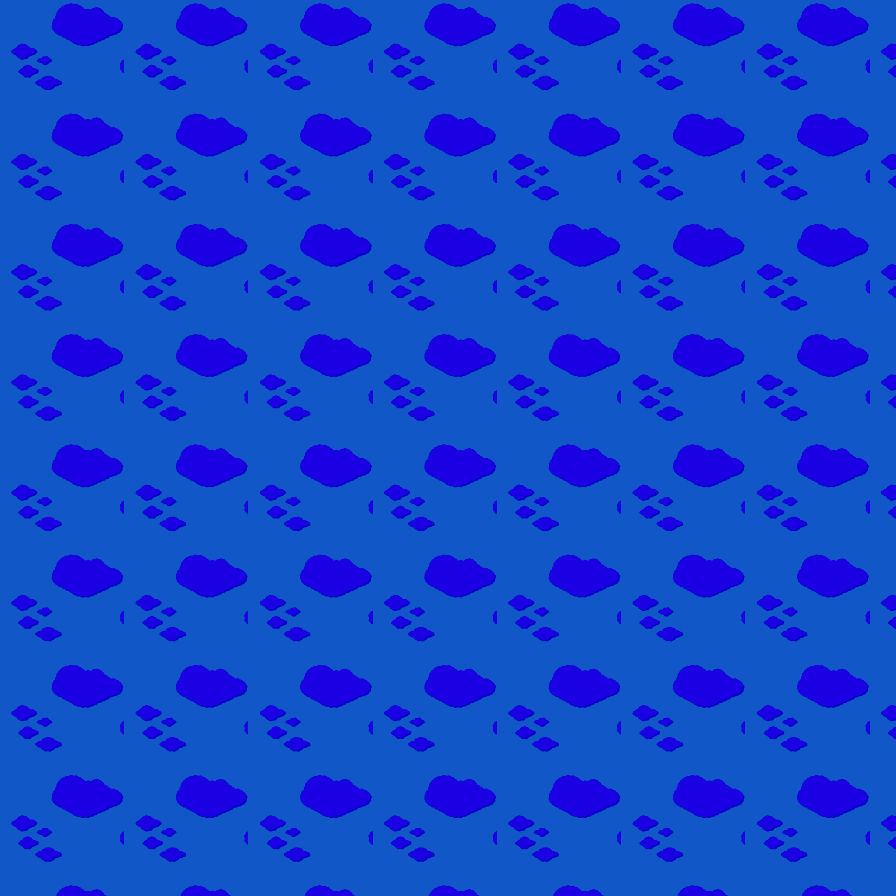
Reproduce this pattern procedurally as a Shadertoy shader.

```glsl
// Tiled blue sky with one large cloud, four small puffs and a clipped sliver per tile.

// Approximate signed distance to an axis-aligned ellipse
float ellipse(vec2 p, vec2 centre, vec2 radii) {
    vec2 q = (p - centre) / radii;
    float k = length(q);
    return k * (k - 1.0) / max(length(q / radii), 1e-4);
}

// Wide body with a taller lobe shifted sideways by lean
float puff(vec2 p, vec2 centre, vec2 radii, float lean) {
    float body = ellipse(p, centre, radii * vec2(1.0, 0.6));
    float lobe = ellipse(p, centre + vec2(lean * radii.x, 0.0), radii * vec2(0.6, 1.0));
    return min(body, lobe);
}

float largeCloud(vec2 p) {
    float d = ellipse(p, vec2(49.0, 15.0), vec2(17.0, 9.8));
    d = min(d, ellipse(p, vec2(41.2, 11.0), vec2(9.6, 8.9)));
    d = min(d, ellipse(p, vec2(37.0, 14.5), vec2(7.4, 6.2)));
    d = min(d, ellipse(p, vec2(55.0, 10.5), vec2(5.5, 6.2)));
    d = min(d, ellipse(p, vec2(62.0, 15.0), vec2(8.3, 5.5)));
    return min(d, ellipse(p, vec2(48.5, 19.0), vec2(10.0, 7.4)));
}

// All shapes of one tile, with a slightly ragged outline
float clouds(vec2 p) {
    float d = largeCloud(p);
    d = min(d, puff(p, vec2(13.9, 29.6), vec2(7.4, 4.5), -0.1));
    d = min(d, puff(p, vec2(25.5, 34.7), vec2(4.3, 2.6), 0.1));
    d = min(d, puff(p, vec2(16.4, 40.8), vec2(5.8, 3.6), -0.1));
    d = min(d, puff(p, vec2(27.9, 47.4), vec2(7.6, 4.1), -0.05));
    d = min(d, ellipse(p, vec2(71.6, 37.8), vec2(2.9, 4.0)));
    return d + 0.2 * sin(p.x * 1.9) * sin(p.y * 2.1);
}

void mainImage(out vec4 fragColor, in vec2 fragCoord) {
    // The canvas is 512 units high; tiles are 71 by 63, counted from the top left
    float unitsPerPixel = 512.0 / iResolution.y;
    vec2 p = vec2(fragCoord.x, iResolution.y - fragCoord.y) * unitsPerPixel;
    p = mod(p, vec2(71.0, 63.0));

    // The fill stops short of the lower right edge, leaving a dark rim
    float outline = clouds(p);
    float fill = max(outline, clouds(p + vec2(0.7)));
    float blur = 0.6 * unitsPerPixel;

    vec3 color = vec3(0.07, 0.34, 0.78);
    color = mix(color, vec3(0.01, 0.02, 0.76), smoothstep(blur, -blur, outline));
    color = mix(color, vec3(0.10, 0.00, 0.89), smoothstep(blur, -blur, fill));
    fragColor = vec4(color, 1.0);
}
```
